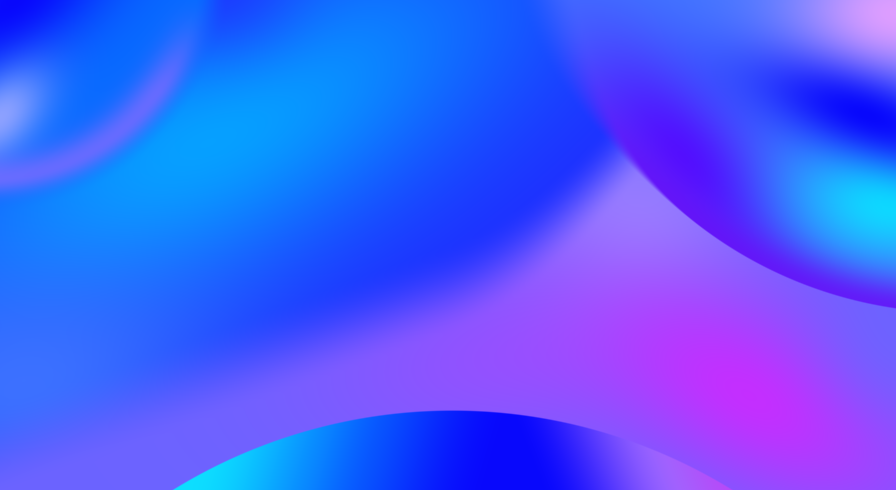
Reproduce this background procedurally as a WebGL 1 fragment shader.

```glsl
precision highp float;
// Abstract gradient backdrop: azure and violet fields with three glossy discs.

uniform vec2 u_resolution;

#define ASPECT 1.829                          // layout width over height
#define RIGHT_DISC vec3(1.952, 1.226, 0.864)  // centre x, centre y, radius
#define BOTTOM_DISC vec3(0.924, -0.926, 1.088)
#define LEFT_DISC vec3(-0.024, 1.06, 0.46)
#define BORDER_BLUR 0.095                     // softness between both fields
#define RIM_BLUR 0.055                        // softness of the right disc's upper rim

const vec3 ROYAL = vec3(0.12, 0.17, 1.0);
const vec3 DEEP_BLUE = vec3(0.03, 0.03, 0.99);
const vec3 SKY = vec3(0.02, 0.63, 1.0);
const vec3 AZURE = vec3(0.03, 0.42, 1.0);
const vec3 CYAN = vec3(0.05, 0.87, 1.0);
const vec3 CORNFLOWER = vec3(0.25, 0.46, 1.0);
const vec3 PERIWINKLE = vec3(0.42, 0.39, 1.0);
const vec3 LAVENDER = vec3(0.58, 0.50, 1.0);
const vec3 VIOLET = vec3(0.57, 0.32, 1.0);
const vec3 INDIGO = vec3(0.32, 0.05, 1.0);
const vec3 MAGENTA = vec3(0.77, 0.18, 1.0);
const vec3 PINK = vec3(0.87, 0.62, 1.0);

// Elliptical Gaussian falloff, rotated by angle
float glow(vec2 p, vec2 centre, vec2 radii, float angle) {
    float c = cos(angle), s = sin(angle);
    vec2 d = p - centre;
    d = vec2(c * d.x + s * d.y, c * d.y - s * d.x) / radii;
    return exp(-dot(d, d));
}

// Signed distance to a disc
float discDistance(vec2 p, vec3 disc) {
    return length(p - disc.xy) - disc.z;
}

// Coverage of a shape whose edge is blurred by soft
float cover(float d, float soft) {
    return 1.0 - smoothstep(-soft, soft, d);
}

vec3 blueField(vec2 p) {
    vec3 col = mix(ROYAL, SKY, glow(p, vec2(0.43, 0.714), vec2(0.71, 0.28), 0.49));
    col = mix(col, CORNFLOWER, 0.9 * glow(p, vec2(0.05, 0.21), vec2(0.40, 0.24), 0.2));
    return mix(col, ROYAL, 0.65 * glow(p, vec2(0.45, 1.02), vec2(0.17, 0.14), 0.0));
}

vec3 violetField(vec2 p) {
    vec3 col = mix(PERIWINKLE, VIOLET, glow(p, vec2(1.05, 0.27), vec2(0.42, 0.20), 0.15));
    col = mix(col, LAVENDER, glow(p, vec2(1.30, 0.56), vec2(0.23, 0.19), 0.0));
    col = mix(col, MAGENTA, glow(p, vec2(1.54, 0.19), vec2(0.38, 0.18), -0.5));
    return mix(col, PERIWINKLE, 0.75 * glow(p, vec2(1.83, 0.32), vec2(0.15, 0.17), 0.0));
}

vec3 rightDisc(vec2 p, float d) {
    vec3 col = mix(CORNFLOWER, INDIGO, glow(p, vec2(1.405, 0.667), vec2(0.30, 0.13), -0.85));
    col = mix(col, CYAN, glow(p, vec2(1.82, 0.59), vec2(0.20, 0.125), -0.1));
    float rim = exp(-d * d / 0.0036) * (1.0 - smoothstep(0.6, 0.95, p.y));
    col = mix(col, vec3(0.40, 0.07, 0.97), 0.9 * rim);
    col = mix(col, PINK, glow(p, vec2(1.83, 0.97), vec2(0.22, 0.15), 0.0));
    return mix(col, DEEP_BLUE, glow(p, vec2(1.77, 0.765), vec2(0.26, 0.088), -0.33));
}

vec3 bottomDisc(vec2 p) {
    float cool = p.x - 0.3 * p.y;
    float warm = p.x + 0.4 * p.y;
    vec3 col = mix(CYAN, AZURE, smoothstep(0.38, 0.74, cool));
    col = mix(col, DEEP_BLUE, smoothstep(0.62, 1.0, cool));
    col = mix(col, vec3(0.62, 0.40, 1.0), smoothstep(1.10, 1.40, warm));
    return mix(col, vec3(0.72, 0.28, 0.97), smoothstep(1.34, 1.52, warm));
}

vec3 leftDisc(vec2 p, float d) {
    vec3 col = mix(AZURE, DEEP_BLUE, glow(p, vec2(0.03, 1.0), vec2(0.25, 0.12), 0.6));
    col = mix(col, vec3(0.55, 0.63, 1.0), glow(p, vec2(0.0, 0.76), vec2(0.12, 0.07), 0.8));
    float band = exp(-pow((d + 0.035) / 0.045, 2.0));
    return mix(col, vec3(0.46, 0.42, 1.0), 0.85 * band * (1.0 - smoothstep(0.8, 1.02, p.y)));
}

void main() {
    vec2 p = gl_FragCoord.xy / u_resolution * vec2(ASPECT, 1.0);
    float edge = 1.0 / u_resolution.y;

    // Two fields meeting along a rising curve
    float bend = max(p.x - 0.9, 0.0);
    float border = 0.083 + 0.355 * p.x + 1.13 * bend * bend;
    vec3 col = mix(blueField(p), violetField(p), cover(p.y - border, BORDER_BLUR));

    // Discs
    float d = discDistance(p, LEFT_DISC);
    col = mix(col, leftDisc(p, d), cover(d, 0.035));
    d = discDistance(p, RIGHT_DISC);
    float soft = edge + RIM_BLUR * smoothstep(0.55, 1.0, p.y);
    col = mix(col, rightDisc(p, d), cover(d, soft));
    d = discDistance(p, BOTTOM_DISC);
    col = mix(col, bottomDisc(p), cover(d, edge));

    gl_FragColor = vec4(col, 1.0);
}
```
